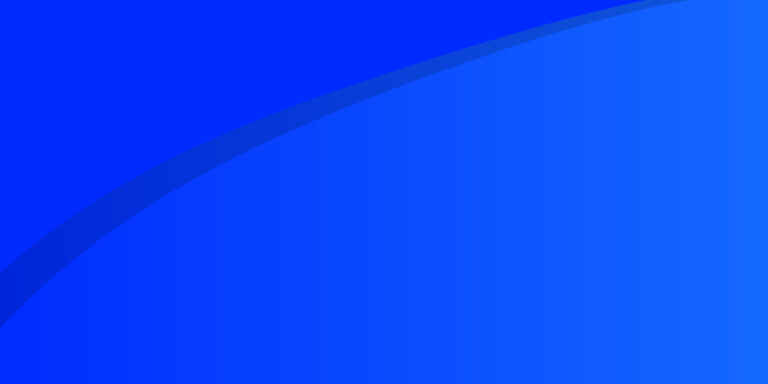
Reproduce this background procedurally as a WebGL 2 fragment shader.

```glsl
#version 300 es
precision highp float;

uniform vec2 u_resolution;
out vec4 fragColor;

// Height of the rising hill at x, with x running from 0 to 2
float hillHeight(float x) {
    return 0.146 + x * (1.052 + x * (-0.731 + x * (0.372 - 0.08 * x)));
}

// Coverage below an edge, softened over about one pixel
float below(float edge, float y) {
    float gap = edge - y;
    return clamp(gap / fwidth(gap) + 0.5, 0.0, 1.0);
}

void main() {
    vec2 uv = gl_FragCoord.xy / u_resolution;
    float x = 2.0 * uv.x;

    // The band tapers as it climbs to the right
    float hillEdge = hillHeight(x);
    float bandEdge = hillEdge + 0.143 * exp(-1.1 * x);

    vec3 sky = vec3(0.0, 0.17, 1.0);
    vec3 hill = mix(sky, vec3(0.08, 0.41, 1.0), uv.x);
    vec3 band = hill * 0.85;

    // Stack the layers from back to front
    vec3 color = mix(sky, band, below(bandEdge, uv.y));
    color = mix(color, hill, below(hillEdge, uv.y));
    fragColor = vec4(color, 1.0);
}
```
